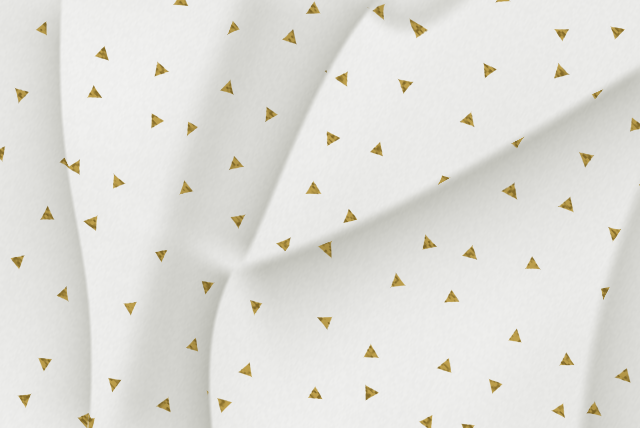
Give the GLSL for this texture, as a Shadertoy shader.

```glsl
// White cotton cloth in soft folds, printed with scattered small gold triangles.

const vec3 LIT_CLOTH = vec3(0.942, 0.942, 0.938);
const vec3 SHADED_CLOTH = vec3(0.70, 0.70, 0.665);
const vec3 LIGHT_GOLD = vec3(0.75, 0.63, 0.30);
const vec3 DARK_GOLD = vec3(0.52, 0.42, 0.16);
const float CELL_SIZE = 0.141;
const float TRIANGLE_INRADIUS = 0.0098;
const int CURVE_STEPS = 24;

float hash(vec2 p) {
    return fract(sin(dot(p, vec2(127.1, 311.7))) * 43758.5453);
}

float valueNoise(vec2 p) {
    vec2 i = floor(p), f = fract(p);
    f = f * f * (3.0 - 2.0 * f);
    float low = mix(hash(i), hash(i + vec2(1, 0)), f.x);
    float high = mix(hash(i + vec2(0, 1)), hash(i + vec2(1, 1)), f.x);
    return mix(low, high, f.y);
}

vec2 rotate(vec2 p, float angle) {
    float c = cos(angle), s = sin(angle);
    return vec2(c * p.x - s * p.y, s * p.x + c * p.y);
}

vec2 bezier(vec2 a, vec2 b, vec2 c, vec2 d, float t) {
    float u = 1.0 - t;
    return u * u * u * a + 3.0 * u * u * t * b + 3.0 * u * t * t * c + t * t * t * d;
}

// Shadow on the left of a curve's direction: crisp at the edge, fading away.
float crease(vec2 p, vec2 a, vec2 b, vec2 c, vec2 d, float softness, float width) {
    float nearest = 1e3, side = 1.0, along = 0.0;
    vec2 start = a;
    for (int i = 0; i < CURVE_STEPS; i++) {
        vec2 end = bezier(a, b, c, d, float(i + 1) / float(CURVE_STEPS));
        vec2 dir = end - start, q = p - start;
        float h = clamp(dot(q, dir) / dot(dir, dir), 0.0, 1.0);
        float dist = length(q - dir * h);
        if (dist < nearest) {
            nearest = dist;
            side = sign(dir.x * q.y - dir.y * q.x);
            along = (float(i) + h) / float(CURVE_STEPS);
        }
        start = end;
    }
    float signedDist = nearest * side;
    float ends = smoothstep(0.0, 0.12, along) * smoothstep(1.0, 0.88, along);
    return ends * smoothstep(-softness, softness, signedDist)
                * exp(-max(signedDist, 0.0) / width);
}

float addShadow(float shadow, float extra) {
    return 1.0 - (1.0 - shadow) * (1.0 - extra);
}

float foldShadow(vec2 p) {
    float s = 0.0;
    // Left fold and the broad soft one beside it
    s = addShadow(s, 0.62 * crease(p, vec2(0.20, -0.10), vec2(0.26, 0.50),
        vec2(0.10, 0.45), vec2(0.15, 1.10), 0.005, 0.08));
    s = addShadow(s, 0.62 * crease(p, vec2(0.62, 1.10), vec2(0.47, 0.76),
        vec2(0.36, 0.40), vec2(0.27, -0.10), 0.06, 0.10));
    // Centre ridge and the dip at its top
    s = addShadow(s, 0.75 * crease(p, vec2(0.56, 0.37), vec2(0.65, 0.55),
        vec2(0.74, 0.86), vec2(0.90, 1.02), 0.008, 0.075));
    s = addShadow(s, 0.60 * crease(p, vec2(0.84, 1.02), vec2(0.91, 0.90),
        vec2(0.99, 0.90), vec2(1.16, 1.08), 0.03, 0.07));
    // Long diagonal drape and the crease hanging from its tip
    s = addShadow(s, 0.85 * crease(p, vec2(1.62, 0.92), vec2(1.12, 0.60),
        vec2(0.79, 0.43), vec2(0.52, 0.36), 0.018, 0.095));
    s = addShadow(s, 0.85 * crease(p, vec2(0.51, -0.12), vec2(0.47, 0.14),
        vec2(0.49, 0.27), vec2(0.55, 0.38), 0.006, 0.08));
    // Right-hand fold
    return addShadow(s, 0.60 * crease(p, vec2(1.56, 0.70), vec2(1.42, 0.41),
        vec2(1.37, 0.20), vec2(1.35, -0.12), 0.02, 0.12));
}

float triangleDistance(vec2 p, float inradius) {
    return max(-p.y, abs(p.x) * 0.866 + p.y * 0.5) - inradius;
}

// One jittered, turned triangle per cell of a tilted grid.
float printDistance(vec2 p) {
    vec2 grid = rotate(p, 0.35) / CELL_SIZE;
    vec2 cell = floor(grid);
    vec2 jitter = vec2(hash(cell), hash(cell + 17.3)) - 0.5;
    vec2 local = (fract(grid) - 0.5 - 0.5 * jitter) * CELL_SIZE;
    local = rotate(local, 6.2832 * hash(cell + 41.7));
    local.x *= mix(0.92, 1.12, hash(cell + 73.1));
    return triangleDistance(local, TRIANGLE_INRADIUS);
}

void mainImage(out vec4 fragColor, in vec2 fragCoord) {
    vec2 p = fragCoord / iResolution.y;
    float pixel = 1.0 / iResolution.y;

    // Folds, gentle undulation and fine weave
    float shadow = foldShadow(p);
    float undulation = valueNoise(rotate(p, 0.6) * vec2(5.0, 2.5) + 3.0);
    float weave = valueNoise(rotate(p, 0.5) * vec2(260.0, 130.0)) - 0.5;
    float shade = addShadow(shadow, 0.14 * undulation);
    vec3 color = mix(LIT_CLOTH, SHADED_CLOTH, shade) + 0.018 * weave;

    // Gold print, shifted where the cloth tucks under a fold
    vec2 cloth = p + vec2(0.035, -0.025) * shadow;
    float threads = valueNoise(rotate(p, 0.8) * vec2(150.0, 230.0));
    float dist = printDistance(cloth) + 0.0012 * (threads - 0.5);
    vec3 gold = mix(DARK_GOLD, LIGHT_GOLD, smoothstep(0.05, 0.7, threads));
    gold *= 1.0 - 0.15 * shade;
    color = mix(color, gold, smoothstep(0.75 * pixel, -0.75 * pixel, dist));

    fragColor = vec4(color, 1.0);
}
```
